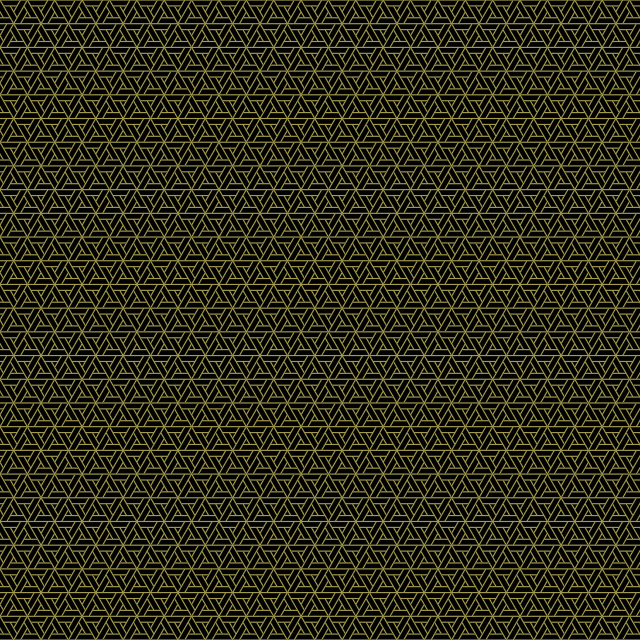
Give the GLSL for this pattern, as a Shadertoy shader.

```glsl
#define ROWS 27.0
#define LINE_WIDTH 0.049
#define STRIP 0.25
#define LINE_COLOR vec3(0.64, 0.605, 0.315)
#define GROUND_COLOR vec3(0.008, 0.008, 0.003)

// Heights above the three sides of the enclosing unit-height triangle; they sum to 1
vec3 triangleHeights(vec2 p) {
    float slant = 0.8660254 * p.x;
    vec3 h = fract(vec3(p.y, slant - 0.5 * p.y, -slant - 0.5 * p.y));
    return h.x + h.y + h.z > 1.5 ? 1.0 - h : h;
}

float minOf(vec3 v) {
    return min(v.x, min(v.y, v.z));
}

// Distance to the triangle sides and to the pinwheel of three strips inside
float patternDistance(vec2 p) {
    vec3 h = triangleHeights(p);
    vec3 pinwheel = max(abs(h - STRIP), STRIP - h.yzx);
    return min(minOf(h), minOf(pinwheel));
}

// Share of a pixel covered by a line, also valid for lines thinner than a pixel
float lineCoverage(float d, float width, float pixel) {
    float covered = min(d + 0.5 * pixel, 0.5 * width) - max(d - 0.5 * pixel, -0.5 * width);
    return clamp(covered / pixel, 0.0, 1.0);
}

void mainImage(out vec4 fragColor, in vec2 fragCoord) {
    // One unit is one row; the lattice is anchored at the top left corner
    float pixel = ROWS / iResolution.y;
    vec2 p = vec2(fragCoord.x, fragCoord.y - iResolution.y) * pixel;

    float ink = lineCoverage(patternDistance(p), LINE_WIDTH, pixel);
    fragColor = vec4(mix(GROUND_COLOR, LINE_COLOR, ink), 1.0);
}
```
